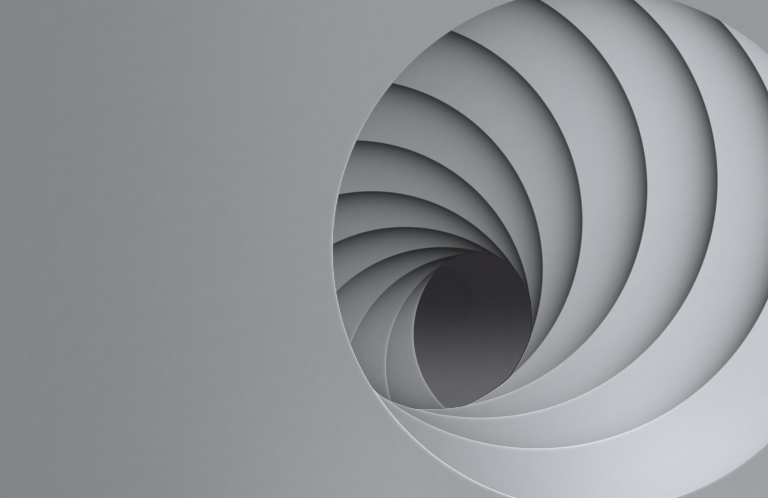
Write a Shadertoy shader that draws this background.

```glsl
// Plaster wall with a round opening onto a spiral of nested discs and a dark tunnel.
#define RINGS 12
#define EYE vec2(0.914, 0.398)
#define FRONT vec3(1.193, 0.500, 0.524)
#define TUNNEL_EYE vec2(0.894, 0.388)
#define TUNNEL_SCALE 0.36
#define SHADE_DIR vec2(0.707, 0.707)
#define SHADOW_WIDTH 0.024
#define SHADOW_DEPTH 0.54
#define RELIEF 0.045
#define TINT vec3(0.980, 1.0, 1.022)
#define TUNNEL_DARK vec3(0.185, 0.178, 0.192)
#define TUNNEL_LIGHT vec3(0.400, 0.395, 0.410)

vec2 hashGradient(vec2 cell) {
    vec2 h = vec2(dot(cell, vec2(127.1, 311.7)), dot(cell, vec2(269.5, 183.3)));
    return 2.0 * fract(sin(h) * 43758.5) - 1.0;
}

float gradientNoise(vec2 p) {
    vec2 i = floor(p), f = fract(p);
    vec2 u = f * f * f * (f * (6.0 * f - 15.0) + 10.0);
    vec2 e = vec2(1.0, 0.0);
    float low = mix(dot(hashGradient(i), f), dot(hashGradient(i + e), f - e), u.x);
    float high = mix(dot(hashGradient(i + e.yx), f - e.yx),
                     dot(hashGradient(i + 1.0), f - 1.0), u.x);
    return mix(low, high, u.y);
}

float plasterHeight(vec2 p) {
    float sum = 0.0, amplitude = 0.5, frequency = 22.0;
    for (int i = 0; i < 4; i++) {
        sum += amplitude * gradientNoise(p * frequency);
        frequency *= 2.1;
        amplitude *= 0.55;
    }
    return sum;
}

// Centre (xy) and radius (z) of a hole; the holes shrink as they orbit the eye.
vec3 ringHole(float k) {
    float s = k / 4.0;
    float angle = 0.454 * (k + 1.0) + 0.157 * sin(0.47 * max(k - 3.0, 0.0));
    float orbit = 0.297 + s * (-0.1426 + s * (0.0843 - s * 0.0181));
    float radius = 0.524 - 0.0261 * k - 0.012 * sin(0.72 * (k - 2.5));
    return vec3(EYE + orbit * vec2(cos(angle), sin(angle)), radius);
}

// A smaller mirrored spiral, dim at the far end.
vec3 tunnelColor(vec2 p, float pixel) {
    vec2 q = EYE + (p - TUNNEL_EYE) * vec2(1.0, -1.0) / TUNNEL_SCALE;
    float tone = 1.0, visible = 1.0;
    for (int k = 1; k <= RINGS; k++) {
        vec3 hole = ringHole(float(k));
        float d = (length(q - hole.xy) - hole.z) * TUNNEL_SCALE;
        visible *= smoothstep(pixel, -pixel, d);
        tone *= 1.0 - visible * (0.03 + 0.10 * exp(min(d, 0.0) / 0.008));
    }
    vec3 wall = mix(TUNNEL_DARK, TUNNEL_LIGHT, smoothstep(0.42, 0.20, p.y));
    return wall * mix(0.8, 1.0, tone);
}

void mainImage(out vec4 fragColor, in vec2 fragCoord) {
    vec2 p = fragCoord / iResolution.y;
    float pixel = 1.0 / iResolution.y;

    // Embossed plaster
    vec2 slope = vec2(0.003, -0.003);
    float relief = RELIEF * (plasterHeight(p) - plasterHeight(p + slope));

    // Front wall
    float wallTone = 0.525 + 0.075 * smoothstep(0.0, 0.85, p.x)
                   + 0.03 * smoothstep(0.35, 0.0, p.y) * smoothstep(0.3, 0.9, p.x);
    vec3 color = TINT * (wallTone + relief);

    // Discs behind the opening, from front to back
    float plateTone = 0.575 + 0.215 * smoothstep(0.72, 1.38, p.x);
    plateTone += 0.04 * smoothstep(0.3, 0.05, p.y);
    float visible = 1.0, shade = 1.0;
    for (int k = 0; k <= RINGS; k++) {
        vec3 hole = k == 0 ? FRONT : ringHole(float(k));
        vec2 offset = p - hole.xy;
        float d = length(offset) - hole.z;
        float facing = dot(normalize(offset), SHADE_DIR);

        // Lit rim
        float rim = smoothstep(0.15, -0.7, facing) * exp(-abs(d) / 0.0022);
        color += visible * rim * (k == 0 ? 0.34 : 0.20);

        // Cast shadow: a tight dark edge with a wide soft tail
        float strength = mix(0.16, 1.0, smoothstep(-0.5, 0.6, facing));
        if (k == 0) strength *= 0.2;
        float inside = min(d, 0.0);
        shade *= 1.0 - strength * (SHADOW_DEPTH * exp(inside / SHADOW_WIDTH)
                                 + 0.14 * exp(inside / 0.09));

        visible *= smoothstep(pixel, -pixel, d);
        vec3 nextLayer = k == RINGS ? tunnelColor(p, pixel)
                       : TINT * (plateTone + relief) * max(shade, 0.24);
        color = mix(color, nextLayer, visible);
    }

    fragColor = vec4(clamp(color, 0.0, 1.0), 1.0);
}
```
